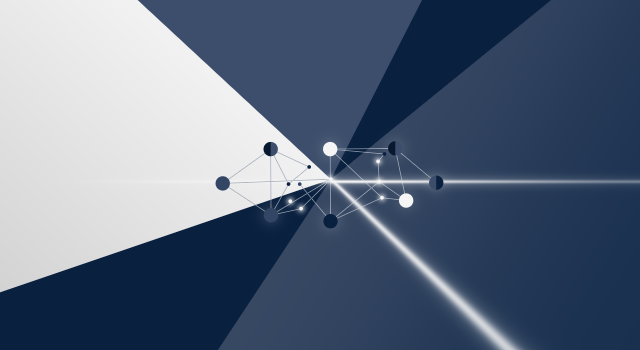
Give the GLSL for this background, as a Shadertoy shader.

```glsl
// Radiating navy, slate and pale wedges with light beams and a node network.

const vec3 NAVY  = vec3(0.035, 0.125, 0.245);
const vec3 SLATE = vec3(0.19, 0.255, 0.37);
const vec3 STEEL = vec3(0.235, 0.305, 0.42);
const vec3 DEEP  = vec3(0.10, 0.19, 0.31);
const vec3 WHITE = vec3(0.96);

const int BIG_NODES = 8;
const int NODES = 18;
const int LINKS = 24;

// Network layout around the hub, in canvas heights; large nodes come first
const vec2 NODE[NODES] = vec2[](
    vec2(-.309, -.012), vec2(-.172, .086), vec2(-.002, .086), vec2(.184, .088),
    vec2(.301, -.010), vec2(.215, -.061), vec2(-.001, -.120), vec2(-.171, -.103),
    vec2(-.062, .035), vec2(-.121, -.014), vec2(-.089, -.014), vec2(-.116, -.063),
    vec2(-.085, -.084), vec2(.135, .051), vec2(.138, -.007), vec2(.146, -.053),
    vec2(0.0, 0.0), vec2(.153, .072));

const ivec2 LINK[LINKS] = ivec2[](
    ivec2(0, 1), ivec2(0, 7), ivec2(0, 16), ivec2(1, 7), ivec2(1, 9), ivec2(1, 8),
    ivec2(8, 9), ivec2(9, 7), ivec2(7, 12), ivec2(12, 16), ivec2(10, 6), ivec2(2, 6),
    ivec2(2, 3), ivec2(2, 17), ivec2(2, 15), ivec2(3, 4), ivec2(3, 5), ivec2(17, 13),
    ivec2(13, 14), ivec2(5, 14), ivec2(15, 5), ivec2(6, 15), ivec2(6, 14), ivec2(7, 16));

float cover(float dist, float px) {
    return clamp(0.5 - dist / px, 0.0, 1.0);
}

float cross2(vec2 a, vec2 b) {
    return a.x * b.y - a.y * b.x;
}

// Sector running counterclockwise between two angles less than pi apart
float wedge(vec2 p, float from, float to, float px) {
    float a = cross2(vec2(cos(from), sin(from)), p);
    float b = cross2(p, vec2(cos(to), sin(to)));
    return cover(-min(a, b), px);
}

float segment(vec2 p, vec2 a, vec2 b) {
    vec2 ab = b - a;
    float t = clamp(dot(p - a, ab) / dot(ab, ab), 0.0, 1.0);
    return length(p - a - ab * t);
}

float gauss(float x, float width) {
    return exp(-x * x / (width * width));
}

// Some nodes are split into a dark and a light half
vec3 nodeColor(int i, float side) {
    if (i == 1 || i == 3) return mix(NAVY * 0.75, STEEL, side);
    if (i == 4) return mix(STEEL, NAVY, side);
    if (i == 2 || i == 5 || (i >= 11 && i <= 16)) return WHITE;
    if (i == 0 || i == 7 || i == 10) return SLATE * 1.08;
    return NAVY;
}

vec3 background(vec2 p, float paper, float px) {
    vec3 right = mix(STEEL * 0.93, DEEP, smoothstep(-0.1, 1.15, p.x - 0.6 * p.y));
    vec3 col = mix(right, STEEL, wedge(p, 1.10, 2.394, px));
    float dark = max(wedge(p, 0.683, 1.10, px), wedge(p, 3.471, 4.128, px));
    col = mix(col, NAVY, dark);
    float shade = clamp(-0.6 * p.x - 0.7 * p.y, 0.0, 1.0);
    return mix(col, vec3(0.945 - 0.15 * shade), paper);
}

// Horizontal flare and a diagonal beam that widens away from the hub
float beams(vec2 p) {
    float y = p.y + 0.007;
    float fade = p.x > 0.0 ? mix(1.0, 0.4, smoothstep(0.0, 0.9, p.x))
                           : 0.8 * smoothstep(-0.85, -0.1, p.x);
    float flare = fade * (0.75 * gauss(y, 0.005) + 0.25 * gauss(y, 0.018));
    vec2 dir = normalize(vec2(0.51, -0.488));
    float along = dot(p, dir);
    float across = cross2(dir, p);
    float width = 0.005 + 0.022 * max(along, 0.0);
    float ray = 0.7 * gauss(across, width) + 0.22 * gauss(across, width * 2.3);
    ray *= smoothstep(-0.01, 0.02, along) * mix(1.0, 0.85, clamp(along, 0.0, 1.0));
    return 1.0 - (1.0 - flare) * (1.0 - ray);
}

void mainImage(out vec4 fragColor, in vec2 fragCoord) {
    float px = 1.0 / iResolution.y;
    vec2 p = (fragCoord - vec2(0.517, 0.488) * iResolution.xy) * px;
    float paper = wedge(p, 2.394, 3.471, px);
    vec3 col = background(p, paper, px);
    col = mix(col, WHITE, beams(p));

    // Thin links
    float web = 1e3;
    for (int i = 0; i < LINKS; i++)
        web = min(web, segment(p, NODE[LINK[i].x], NODE[LINK[i].y]));
    vec3 linkColor = mix(vec3(0.86, 0.88, 0.91), vec3(0.48, 0.53, 0.61), paper);
    col = mix(col, linkColor, 0.65 * cover(web - 0.001, px));

    // Nodes, with halos around the small bright ones
    for (int i = 0; i < NODES; i++) {
        vec2 q = p - NODE[i];
        float d = length(q);
        bool big = i < BIG_NODES;
        float radius = big ? 0.0205 : 0.0052;
        float halo = big ? 0.12 * gauss(d, 0.032) * (1.0 - paper)
                         : (i >= 11 && i <= 16 ? 0.6 * gauss(d, 0.012) : 0.0);
        col = mix(col, WHITE, halo);
        col = mix(col, nodeColor(i, cover(-q.x, px)), cover(d - radius, px));
    }
    fragColor = vec4(col, 1.0);
}
```
